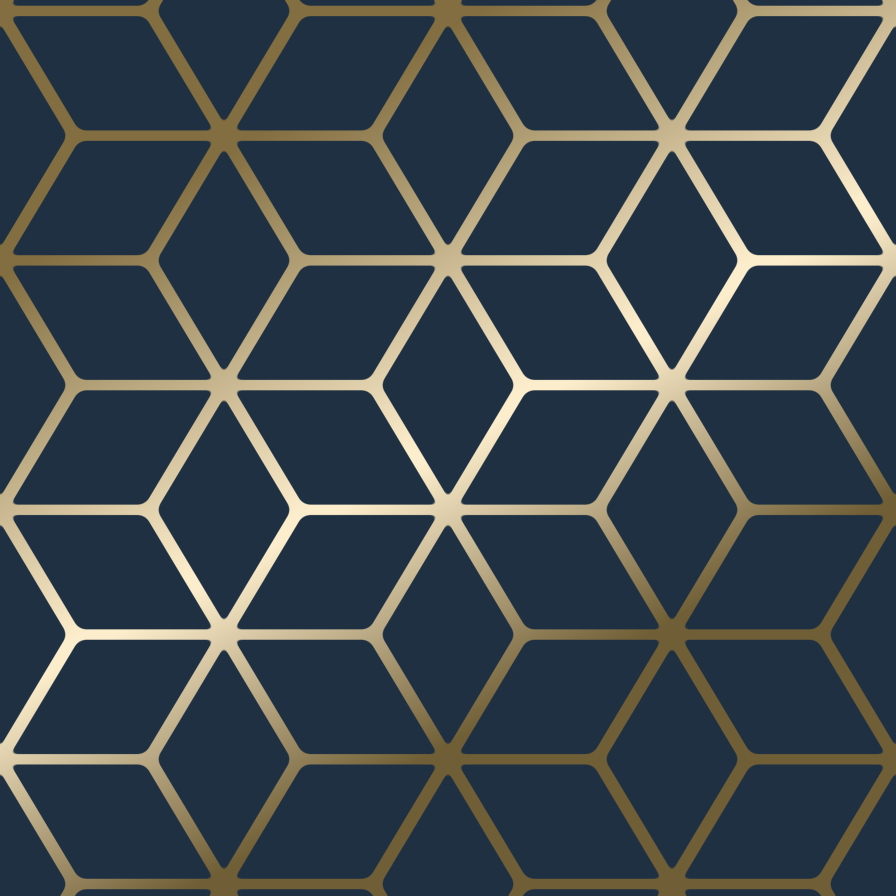
Reproduce this pattern procedurally as a Shadertoy shader.

```glsl
// Tumbling-block lattice: navy rhombi with softened corners, parted by gold lines.
// Three rhombus orientations repeat on a centred rectangular grid; whatever they
// leave uncovered shows a diagonal metallic gradient.

const float ROW = 0.1392;                  // height between rows of stars
const vec2 CELL = vec2(0.5, 2.0 * ROW);    // repeat of the star grid

float cross2(vec2 a, vec2 b) { return a.x * b.y - a.y * b.x; }

float smoothMax(float a, float b, float k) {
    float h = max(k - abs(a - b), 0.0) / k;
    return max(a, b) + 0.25 * h * h * k;
}

// Slanted lines are a little heavier than level ones
float halfLine(vec2 side) { return side.y == 0.0 ? 0.0058 : 0.0070; }

// Distance to the pair of edges parallel to "side", inset by half a line
float edgePair(vec2 p, vec2 side, vec2 other) {
    float height = abs(cross2(side, other));
    return (abs(cross2(p, side)) - 0.5 * height) / length(side) + halfLine(side);
}

// Rhombus spanned by sides a and b from each star, on both interleaved grids
float rhombi(vec2 p, vec2 a, vec2 b) {
    float d = 1.0;
    for (int i = 0; i < 2; i++) {
        vec2 q = p - 0.5 * (a + b) - 0.5 * CELL * float(i);
        q -= CELL * round(q / CELL);
        d = min(d, smoothMax(edgePair(q, a, b), edgePair(q, b, a), 0.008));
    }
    return d;
}

// Bronze to cream and back to a deeper bronze, falling from the upper left
vec3 goldSheen(vec2 uv) {
    float s = 1.0 - uv.y + 0.557 * uv.x;
    vec3 gold = mix(vec3(0.51, 0.43, 0.25), vec3(0.99, 0.93, 0.80),
                    clamp((s - 0.31) / 0.45, 0.0, 1.0));
    return mix(gold, vec3(0.44, 0.37, 0.21), clamp((s - 0.78) / 0.33, 0.0, 1.0));
}

void mainImage(out vec4 fragColor, in vec2 fragCoord) {
    vec2 uv = fragCoord / iResolution.y;
    vec2 p = uv - vec2(0.5, 0.431);        // centre on one star

    vec2 across = vec2(1.0 / 6.0, 0.0);
    vec2 rise = vec2(1.0 / 12.0, ROW);
    vec2 fall = vec2(1.0 / 12.0, -ROW);

    float d = rhombi(p, rise, -fall);
    d = min(d, rhombi(p, across, rise));
    d = min(d, rhombi(p, across, fall));

    float aa = 0.75 / iResolution.y;
    vec3 color = mix(vec3(0.12, 0.19, 0.26), goldSheen(uv), smoothstep(-aa, aa, d));
    fragColor = vec4(color, 1.0);
}
```
